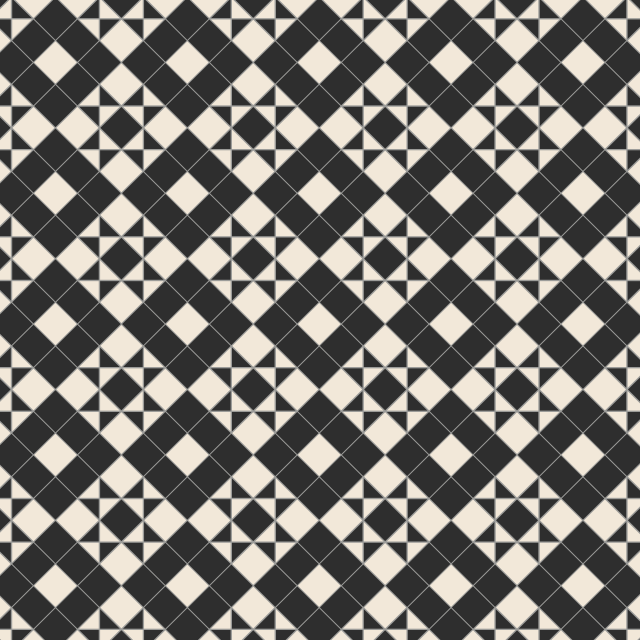
Write a Shadertoy shader that draws this pattern.

```glsl
// Victorian floor of dark diamond blocks alternating with eight-pointed stars.
// Each block is a diagonal 3x3 grid of tiles; the star blocks split their edge
// tiles into four triangles. Thin grey grout follows every joint.

// Colour of the floor at p, measured in repeats from a star centre.
vec3 floorColor(vec2 p, float blur) {
    // Diagonal tile grid: one unit per tile, three tiles per block
    vec2 diagonal = 3.0 * vec2(p.x + p.y, p.x - p.y);
    vec2 tile = round(diagonal);
    vec2 block = floor((tile + 1.0) / 3.0);
    vec2 inBlock = abs(tile - 3.0 * block);
    float ring = inBlock.x + inBlock.y;   // 0 centre, 1 edge, 2 corner
    bool isStar = mod(block.x + block.y, 2.0) < 0.5;

    // Joints between the square tiles
    vec2 inset = 0.5 - abs(diagonal - tile);
    float joint = min(inset.x, inset.y) / (3.0 * sqrt(2.0));
    float halfWidth = isStar ? 0.0052 : 0.0038;

    bool isLight = ring < 0.5;
    if (isStar) {
        isLight = ring > 1.5;
        if (ring == 1.0) {
            // Edge tile quartered by upright cuts into alternating triangles
            vec2 cut = abs(p - round(p)) - 1.0 / 6.0;
            isLight = cut.x * cut.y > 0.0;
            joint = min(joint, min(abs(cut.x), abs(cut.y)));
        }
    }

    vec3 glaze = isLight ? vec3(0.95, 0.91, 0.85) : vec3(0.18);
    float grout = 1.0 - smoothstep(halfWidth - blur, halfWidth + blur, joint);
    return mix(glaze, vec3(0.61, 0.61, 0.60), grout);
}

void mainImage(out vec4 fragColor, in vec2 fragCoord) {
    const int SAMPLES = 4;
    vec2 repeats = vec2(4.853, 4.892);
    float blur = 0.5 * repeats.y / (iResolution.y * float(SAMPLES));

    // Average a grid of samples inside each pixel for smooth edges
    vec3 color = vec3(0.0);
    for (int y = 0; y < SAMPLES; y++) {
        for (int x = 0; x < SAMPLES; x++) {
            vec2 jitter = (vec2(x, y) + 0.5) / float(SAMPLES) - 0.5;
            vec2 uv = (fragCoord + jitter) / iResolution.y;
            color += floorColor((uv - vec2(0.1897, 0.187)) * repeats, blur);
        }
    }
    fragColor = vec4(color / float(SAMPLES * SAMPLES), 1.0);
}
```
